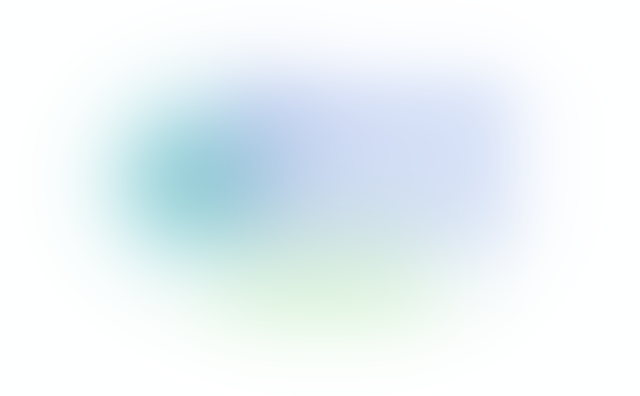
A WebGL 1 fragment shader for this background:

```glsl
precision highp float;

uniform vec2 u_resolution;

// Light absorbed by each tint, per colour channel
#define TEAL vec3(0.43, 0.16, 0.14)
#define BLUE vec3(0.06, 0.055, 0.02)
#define PERIWINKLE vec3(0.19, 0.14, 0.035)
#define GREEN vec3(0.12, 0.03, 0.14)
#define PAPER vec3(0.998, 1.0, 1.0)
#define ASPECT 1.62
#define TEAL_RADIUS 0.14
#define BLUE_RADIUS 0.148

// Round glow with a Gaussian falloff
float glow(vec2 p, vec2 center, float radius) {
  vec2 d = (p - center) / radius;
  return exp(-0.5 * dot(d, d));
}

// Blurred step: the logistic curve approximates a Gaussian edge
vec2 softStep(vec2 edge, vec2 blur, vec2 p) {
  return 1.0 / (1.0 + exp(-1.702 * (p - edge) / blur));
}

// Rectangle with its own blur on each side
float softBox(vec2 p, vec2 low, vec2 high, vec2 blurLow, vec2 blurHigh) {
  vec2 inside = softStep(low, blurLow, p) * softStep(-high, blurHigh, -p);
  return inside.x * inside.y;
}

void main() {
  vec2 p = gl_FragCoord.xy / u_resolution * vec2(ASPECT, 1.0);

  // Round glows on the left
  vec3 absorbed = TEAL * glow(p, vec2(0.475, 0.546), TEAL_RADIUS);
  absorbed += BLUE * glow(p, vec2(0.675, 0.641), BLUE_RADIUS);

  // Wide band across the upper right
  absorbed += PERIWINKLE * softBox(p, vec2(0.58, 0.367), vec2(1.297, 0.8),
                                   vec2(0.105, 0.116), vec2(0.095, 0.08));

  // Low band below the centre
  absorbed += GREEN * softBox(p, vec2(0.559, 0.16), vec2(1.087, 0.441),
                              vec2(0.127, 0.076), vec2(0.127, 0.116));

  // Overlapping tints multiply like layers of ink
  gl_FragColor = vec4(PAPER * exp(-absorbed), 1.0);
}
```
